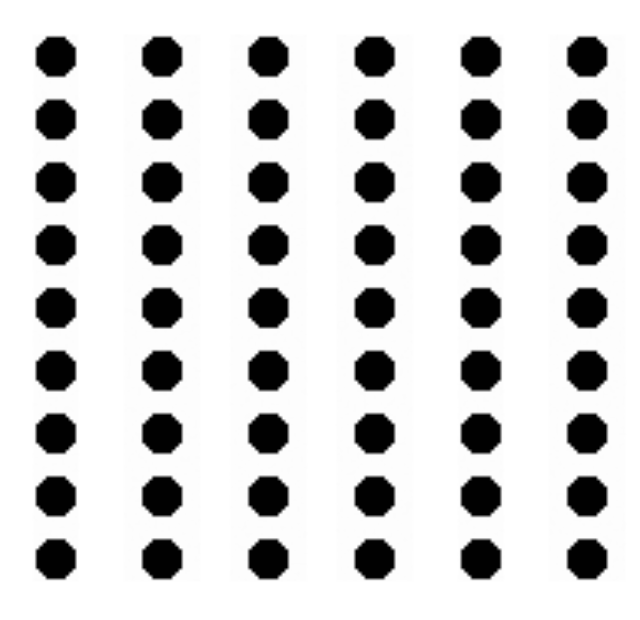
A Shadertoy shader for this pattern:

```glsl
// Lengths are fractions of the canvas height
const vec2 DOT_COUNT = vec2(6.0, 9.0);
const vec2 FIRST_DOT = vec2(0.0902, 0.0981);
const vec2 DOT_PITCH = vec2(0.1714, 0.1013);
const float STEP_SIZE = 0.00535;     // side of one stair step on the dot rim
const float HALF_WIDTH = 5.6;        // dot limits, in stair steps
const float HALF_DIAGONAL = 8.1;
const vec2 BAND_WIDTHS = vec2(0.037, 0.062);
const float BAND_MARGIN = 0.036;
const float BAND_TINT = 0.006;
const float GRAIN = 0.008;
const vec3 PAPER = vec3(1.0);
const vec3 INK = vec3(0.005);

float hash(vec2 p) {
    vec3 q = fract(vec3(p.xyx) * 0.1031);
    q += dot(q, q.yzx + 33.33);
    return fract((q.x + q.y) * q.z);
}

float valueNoise(vec2 p) {
    vec2 i = floor(p);
    vec2 f = smoothstep(0.0, 1.0, fract(p));
    return mix(mix(hash(i), hash(i + vec2(1, 0)), f.x),
               mix(hash(i + vec2(0, 1)), hash(i + vec2(1, 1)), f.x), f.y);
}

// Stepped octagon, sampled at the centre of a stair step
float octagonStep(vec2 p) {
    p = abs(p);
    return step(max(p.x, p.y), HALF_WIDTH) * step(p.x + p.y, HALF_DIAGONAL);
}

// Blend neighbouring steps for a soft rim
float softDot(vec2 p) {
    vec2 corner = floor(p - 0.5) + 0.5;
    vec2 f = p - corner;
    float low = mix(octagonStep(corner), octagonStep(corner + vec2(1, 0)), f.x);
    float high = mix(octagonStep(corner + vec2(0, 1)), octagonStep(corner + 1.0), f.x);
    return mix(low, high, f.y);
}

// Faint off-white strip behind a column; every fourth one is narrow
float columnBand(vec2 uv, float offsetX, float column) {
    float halfWidth = mod(column, 4.0) < 0.5 ? BAND_WIDTHS.x : BAND_WIDTHS.y;
    float bottom = FIRST_DOT.y - BAND_MARGIN;
    float top = FIRST_DOT.y + DOT_PITCH.y * (DOT_COUNT.y - 1.0) + BAND_MARGIN;
    float inside = min(halfWidth - abs(offsetX), min(uv.y - bottom, top - uv.y));
    return smoothstep(-0.5 * STEP_SIZE, 0.5 * STEP_SIZE, inside);
}

void mainImage(out vec4 fragColor, in vec2 fragCoord) {
    vec2 uv = fragCoord / iResolution.y;

    // Nearest dot in the grid
    vec2 cell = clamp(round((uv - FIRST_DOT) / DOT_PITCH), vec2(0.0), DOT_COUNT - 1.0);
    vec2 offset = uv - FIRST_DOT - cell * DOT_PITCH;

    // Paper with light speckle around the columns
    float speckle = BAND_TINT + GRAIN * pow(valueNoise(uv / STEP_SIZE), 3.0);
    vec3 color = PAPER - speckle * columnBand(uv, offset.x, cell.x);

    color = mix(color, INK, softDot(offset / STEP_SIZE));
    fragColor = vec4(color, 1.0);
}
```
